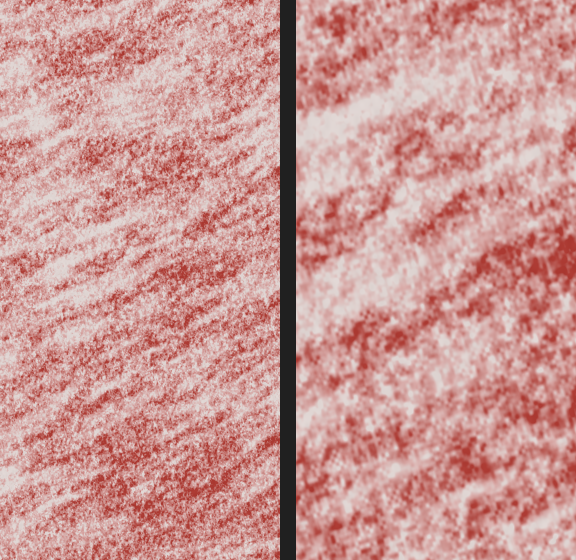
Left: the whole. Right: its middle third, enlarged.
This texture is drawn by a Shadertoy shader. Its source:

```glsl
// Red crayon rubbed in slanted strokes over rough, pale paper.

const vec3 PAPER = vec3(0.875, 0.835, 0.825);
const vec3 TINT  = vec3(0.845, 0.67, 0.66);
const vec3 WAX   = vec3(0.765, 0.47, 0.45);
const vec3 DEEP  = vec3(0.67, 0.22, 0.19);

// Sine-free hash, 0 to 1
float hash(vec2 p) {
    vec3 q = fract(vec3(p.xyx) * 0.1031);
    q += dot(q, q.yzx + 33.33);
    return fract((q.x + q.y) * q.z);
}

// Value noise, centred on zero with a spread of about one
float noise(vec2 p) {
    vec2 cell = floor(p);
    vec2 f = fract(p);
    vec2 w = f * f * (3.0 - 2.0 * f);
    float low  = mix(hash(cell), hash(cell + vec2(1, 0)), w.x);
    float high = mix(hash(cell + vec2(0, 1)), hash(cell + vec2(1, 1)), w.x);
    return (mix(low, high, w.y) - 0.5) * 4.7;
}

vec2 rotate(vec2 p, float angle) {
    float c = cos(angle), s = sin(angle);
    return vec2(c * p.x - s * p.y, s * p.x + c * p.y);
}

// Coordinates along and across the strokes, which steepen to the right
vec2 strokeSpace(vec2 p) {
    float wobble = 0.012 * noise(p * 5.0 + 40.0);
    return vec2(p.x + 0.4 * p.y, p.y - 0.38 * p.x - 0.12 * p.x * p.x + wobble);
}

// Hand pressure: long strokes, thinner streaks and broad patches
float strokePressure(vec2 p) {
    vec2 s = strokeSpace(p) + 10.0;
    float broad  = noise(s * vec2(6.5, 27.0));
    float thin   = noise(s * vec2(13.0, 52.0) + 71.0);
    float patches = noise(p * 3.2 + 15.0);
    float slope = 0.3 * (p.x - 0.5) - 0.2 * (p.y - 1.0);
    return 0.5 * broad + 0.32 * thin + 0.2 * patches + slope;
}

// Paper tooth: ragged clumps and fine grain, slightly taller than wide
float paperTooth(vec2 p) {
    vec2 q = rotate(p, 0.12) + 5.0;
    float clumps = noise(q * vec2(66.0, 46.0));
    float grain  = noise(rotate(q, 0.25) * vec2(135.0, 100.0) + 23.0);
    float fine   = noise(rotate(q, -0.4) * vec2(235.0, 195.0) + 57.0);
    return 0.36 * clumps + 0.48 * grain + 0.42 * fine;
}

// Colour for a wax coverage from 0 (bare) to 1 (dense)
vec3 waxColor(float coverage) {
    vec3 color = mix(PAPER, TINT, smoothstep(0.0, 0.38, coverage));
    color = mix(color, WAX, smoothstep(0.26, 0.72, coverage));
    return mix(color, DEEP, smoothstep(0.56, 1.05, coverage));
}

void mainImage(out vec4 fragColor, in vec2 fragCoord) {
    vec2 p = fragCoord / iResolution.x;

    // Light pressure leaves the paper smooth; firm pressure shows its tooth
    float pressure = strokePressure(p);
    float bite = mix(0.6, 1.1, smoothstep(-1.0, 0.2, pressure));
    float coverage = 0.41 + 0.235 * (pressure + bite * paperTooth(p));
    vec3 color = waxColor(clamp(coverage, 0.0, 1.0));

    // Faint fibre shading of the sheet
    color += 0.006 * noise(p * vec2(170.0, 120.0) + 90.0);
    fragColor = vec4(clamp(color, 0.0, 1.0), 1.0);
}
```
